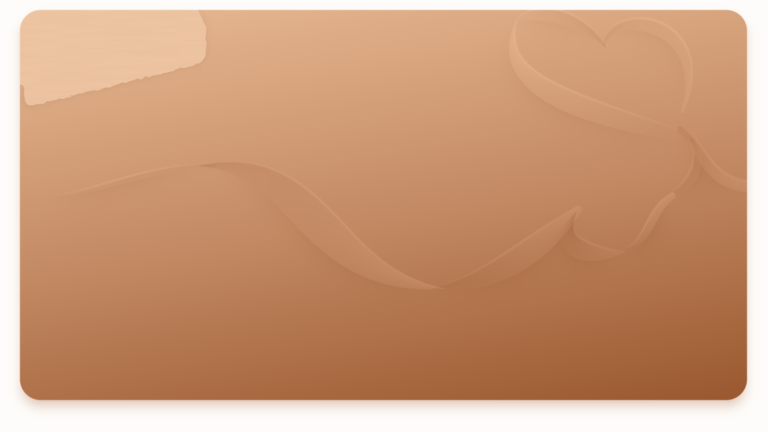
A WebGL 1 fragment shader for this background:

```glsl
precision highp float;
uniform vec2 u_resolution;

const vec3 PAPER = vec3(0.995, 0.988, 0.98);
const vec3 SHADOW = vec3(0.84, 0.71, 0.63);
const vec3 PEACH = vec3(0.91, 0.73, 0.58);
const vec3 CLAY = vec3(0.77, 0.55, 0.40);
const vec3 RUST = vec3(0.60, 0.34, 0.18);
const vec3 PATCH = vec3(0.935, 0.775, 0.645);
const vec3 LIGHT_TINT = vec3(0.85, 1.0, 1.0);
const vec2 CARD_CENTER = vec2(0.8877, 0.5255);
const vec2 CARD_HALF = vec2(0.8415, 0.4515);
const float CARD_RADIUS = 0.048;
const float SHADOW_DROP = 0.018;
const float PATCH_RADIUS = 0.025;
const float EDGE_LIGHT = 0.035;
const float FOLD_SHADE = 0.028;
const float PI = 3.14159;
const int SEGMENTS = 18;

float hash(vec2 p) {
  vec3 q = fract(vec3(p.xyx) * 0.1031);
  q += dot(q, q.yzx + 33.33);
  return fract((q.x + q.y) * q.z);
}

float noise(vec2 p) {
  vec2 i = floor(p), f = fract(p);
  f = f * f * (3.0 - 2.0 * f);
  return mix(mix(hash(i), hash(i + vec2(1, 0)), f.x),
             mix(hash(i + vec2(0, 1)), hash(i + vec2(1, 1)), f.x), f.y);
}

float roundBox(vec2 p, vec2 halfSize, float r) {
  vec2 q = abs(p) - halfSize + r;
  return length(max(q, 0.0)) + min(max(q.x, q.y), 0.0) - r;
}

vec2 bezier(vec2 a, vec2 b, vec2 c, vec2 d, float t) {
  float s = 1.0 - t;
  return s * s * s * a + 3.0 * s * t * (s * b + t * c) + t * t * t * d;
}

// Brightness change of a ribbon; width = start, end, bulge; tone = start, end
float ribbon(vec2 p, vec2 a, vec2 b, vec2 c, vec2 d, vec3 width, vec2 tone) {
  vec2 lower = min(min(a, b), min(c, d)) - 0.16;
  vec2 upper = max(max(a, b), max(c, d)) + 0.16;
  if (any(lessThan(p, lower)) || any(greaterThan(p, upper))) return 0.0;
  float nearest = 10.0, side = 1.0, along = 0.0;
  vec2 start = a;
  for (int i = 0; i < SEGMENTS; i++) {
    vec2 end = bezier(a, b, c, d, float(i + 1) / float(SEGMENTS));
    vec2 run = end - start, q = p - start;
    float h = clamp(dot(q, run) / dot(run, run), 0.0, 1.0);
    float dist = length(q - run * h);
    if (dist < nearest) {
      nearest = dist;
      side = run.x * q.y - run.y * q.x < 0.0 ? -1.0 : 1.0;
      along = (float(i) + h) / float(SEGMENTS);
    }
    start = end;
  }
  float px = 1.0 / u_resolution.y;
  float bulge = sin(PI * along);
  float w = mix(width.x, width.y, along) + width.z * bulge;
  float outside = nearest - w;
  float body = 1.0 - smoothstep(-px, px, outside);
  float across = side * nearest / max(w, 0.001);
  float shade = body * mix(tone.x, tone.y, along) * (0.8 + 0.3 * across);
  float rim = 1.0 - smoothstep(0.0, 0.003 + px, abs(outside));
  shade += EDGE_LIGHT * rim * bulge * max(side, 0.0);
  float underside = exp(-max(outside, 0.0) * 45.0) * (1.0 - body);
  return shade - FOLD_SHADE * underside * bulge * max(-side, 0.0);
}

// Long wave, folded link and heart-shaped loop
float ribbons(vec2 p) {
  float s = ribbon(p, vec2(0.104, 0.544), vec2(0.231, 0.549), vec2(0.347, 0.618), vec2(0.498, 0.616), vec3(0.0, 0.003, 0.005), vec2(-0.01, -0.02));
  s += ribbon(p, vec2(0.463, 0.616), vec2(0.729, 0.630), vec2(0.729, 0.352), vec2(1.030, 0.331), vec3(0.001, 0.0, 0.041), vec2(-0.055, 0.06));
  s += ribbon(p, vec2(0.995, 0.331), vec2(1.157, 0.340), vec2(1.262, 0.444), vec2(1.338, 0.514), vec3(0.0, 0.009, 0.024), vec2(-0.03, 0.04));
  s += ribbon(p, vec2(1.333, 0.509), vec2(1.278, 0.421), vec2(1.366, 0.403), vec2(1.447, 0.417), vec3(0.001, 0.001, 0.022), vec2(-0.06, 0.03));
  s += ribbon(p, vec2(1.431, 0.417), vec2(1.505, 0.426), vec2(1.500, 0.509), vec2(1.556, 0.546), vec3(0.001, 0.008, 0.005), vec2(-0.02, 0.06));
  s += ribbon(p, vec2(1.546, 0.542), vec2(1.609, 0.572), vec2(1.632, 0.630), vec2(1.602, 0.676), vec3(0.006, 0.004, 0.006), vec2(-0.01, -0.03));
  s += ribbon(p, vec2(1.194, 0.949), vec2(1.134, 0.780), vec2(1.412, 0.734), vec2(1.597, 0.676), vec3(0.001, 0.011, 0.019), vec2(0.045, -0.01));
  s += ribbon(p, vec2(1.574, 0.699), vec2(1.632, 0.653), vec2(1.632, 0.579), vec2(1.731, 0.569), vec3(0.008, 0.014, 0.002), vec2(-0.04, 0.04));
  s += ribbon(p, vec2(1.190, 0.944), vec2(1.227, 0.988), vec2(1.343, 0.965), vec2(1.403, 0.889), vec3(0.001, 0.001, 0.015), vec2(0.01, -0.05));
  s += ribbon(p, vec2(1.398, 0.894), vec2(1.417, 0.988), vec2(1.655, 0.954), vec2(1.579, 0.741), vec3(0.001, 0.003, 0.014), vec2(-0.04, 0.03));
  return s;
}

// Pale corner patch: slanted base, cut upper corner, rough rim
float patchDistance(vec2 p) {
  float base = (0.759 + 0.252 * (p.x - 0.0926) - p.y) * 0.97;
  float cut = dot(p - vec2(0.466, 0.965), vec2(0.91, 0.41));
  float sides = max(max(p.x - 0.477, cut), 0.055 - p.x - 0.1 * smoothstep(0.80, 0.82, p.y));
  vec2 q = vec2(sides, base) + PATCH_RADIUS;
  float d = length(max(q, 0.0)) + min(max(q.x, q.y), 0.0) - PATCH_RADIUS;
  return d + 0.005 * (noise(p * 110.0) - 0.5);
}

void main() {
  vec2 p = gl_FragCoord.xy / u_resolution.y;
  p.x += 0.5 * (16.0 / 9.0 - u_resolution.x / u_resolution.y);
  float px = 1.0 / u_resolution.y;
  // Page and soft drop shadow
  float drop = roundBox(p - CARD_CENTER + vec2(0.0, SHADOW_DROP), CARD_HALF, CARD_RADIUS);
  float shadow = 1.0 - smoothstep(-0.04, 0.04, drop);
  vec3 color = mix(PAPER, SHADOW, shadow * shadow);
  // Tilted card gradient
  float t = 0.83 * (0.977 - p.y) + 0.14 * p.x;
  vec3 card = mix(PEACH, CLAY, clamp(t * 2.0, 0.0, 1.0));
  card = mix(card, RUST, clamp(t * 2.0 - 1.0, 0.0, 1.0));
  card += ribbons(p) * LIGHT_TINT;
  // Patch with faint streaks
  float d = patchDistance(p);
  card -= 0.03 * exp(-max(d, 0.0) * 160.0);
  float streak = 0.012 * (noise(p * vec2(18.0, 160.0)) - 0.5);
  card = mix(card, PATCH + streak, 0.9 * (1.0 - smoothstep(-px, px, d)));
  // Rounded card edge
  float edge = roundBox(p - CARD_CENTER, CARD_HALF, CARD_RADIUS);
  gl_FragColor = vec4(mix(color, card, 1.0 - smoothstep(-px, px, edge)), 1.0);
}
```
